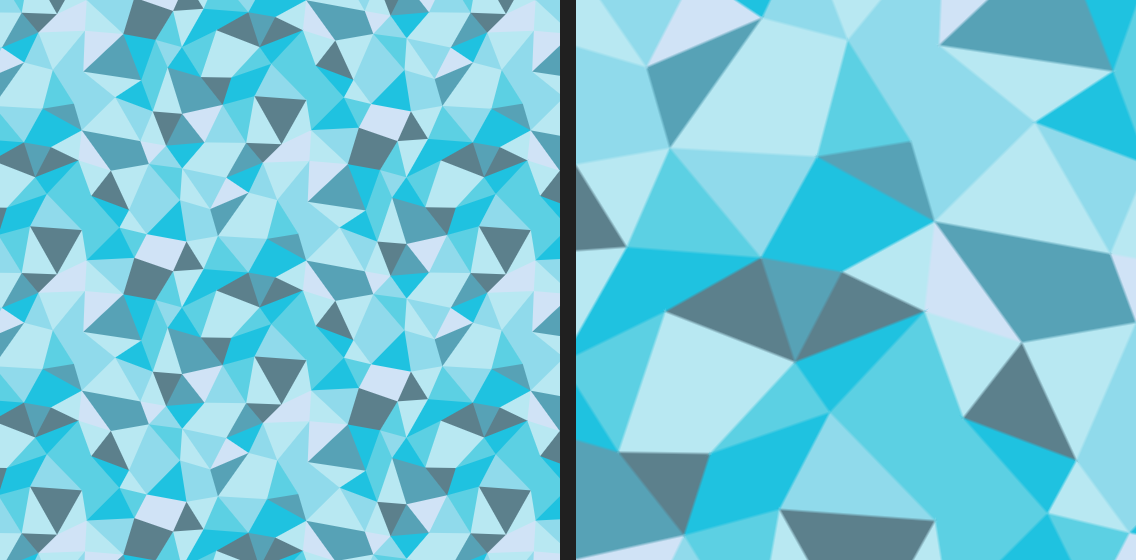
Left: the whole. Right: its middle third, enlarged.
Write a three.js fragment shader that draws this pattern.

```glsl
// Low-poly mosaic of flat cyan, pale, teal and slate triangles.
// A staggered lattice is jittered, each quad is split along its better
// diagonal, and the whole mesh repeats as a half-drop tile.

#define CELL vec2(0.0668, 0.0581)  // lattice spacing in canvas units
#define TILE vec2(6.0, 8.0)        // cells per repeat, columns and rows
#define JITTER 0.64                // vertex displacement range in cells
#define EDGE 0.0018                // width of the smoothed edge
#define SEED 3.7

varying vec2 vUv;

float hash(vec2 p) {
  return fract(sin(dot(p + SEED, vec2(127.1, 311.7))) * 43758.5453);
}

float cross2(vec2 a, vec2 b) {
  return a.x * b.y - a.y * b.x;
}

// Wrap a lattice index into the tile; each next tile drops by half.
vec2 wrapCell(vec2 id) {
  float column = floor((id.x + 0.5) / TILE.x);
  float row = id.y + column * TILE.y * 0.5;
  return vec2(id.x - column * TILE.x, mod(row + 0.5, TILE.y) - 0.5);
}

// Jittered lattice vertex, odd rows shifted by half a cell.
vec2 vertex(vec2 id) {
  vec2 key = floor(wrapCell(id) + 0.5);
  vec2 offset = vec2(hash(key), hash(key + 41.3)) - 0.5;
  float stagger = 0.5 * mod(key.y, 2.0);
  return (id + vec2(stagger, 0.0) + JITTER * offset) * CELL;
}

// Palette laid out along 0..1 by area share.
vec3 palette(float u) {
  if (u < 0.180) return vec3(0.72, 0.91, 0.95);  // pale
  if (u < 0.285) return vec3(0.36, 0.50, 0.55);  // slate
  if (u < 0.495) return vec3(0.565, 0.855, 0.92); // light
  if (u < 0.640) return vec3(0.12, 0.76, 0.88);  // deep cyan
  if (u < 0.740) return vec3(0.815, 0.89, 0.965); // lavender
  if (u < 0.850) return vec3(0.34, 0.635, 0.715); // teal
  return vec3(0.36, 0.815, 0.89);                // mid cyan
}

// Spread the tones evenly down each column; halves use different steps.
vec3 tone(vec2 id, float top) {
  vec2 key = floor(wrapCell(id) + 0.5);
  float stride = mix(3.0, 5.0, top) / TILE.y;
  return palette(fract(hash(vec2(key.x, 17.0 + 9.0 * top)) + key.y * stride));
}

float edgeDistance(vec2 p, vec2 a, vec2 b) {
  return cross2(b - a, p - a) / max(length(b - a), 1e-5);
}

// Smooth coverage of a counter-clockwise triangle.
float coverage(vec2 p, vec2 a, vec2 b, vec2 c) {
  float inside = min(edgeDistance(p, a, b),
                 min(edgeDistance(p, b, c), edgeDistance(p, c, a)));
  return clamp(0.5 + inside / EDGE, 0.0, 1.0);
}

// True if the segment a-c separates b from d.
bool separates(vec2 a, vec2 c, vec2 b, vec2 d) {
  return cross2(c - a, b - a) * cross2(c - a, d - a) < 0.0;
}

void main() {
  vec2 base = floor(vUv / CELL);
  vec3 sum = vec3(0.0);
  float total = 0.0;

  for (int j = -1; j <= 1; j++) {
    for (int i = -1; i <= 1; i++) {
      vec2 id = base + vec2(float(i), float(j));
      vec2 a = vertex(id);
      vec2 b = vertex(id + vec2(1.0, 0.0));
      vec2 c = vertex(id + vec2(1.0, 1.0));
      vec2 d = vertex(id + vec2(0.0, 1.0));

      // Prefer the shorter diagonal that lies inside the quad.
      bool useAC = separates(a, c, b, d) &&
        (!separates(b, d, a, c) || distance(a, c) < distance(b, d));
      float low = useAC ? coverage(vUv, a, b, c) : coverage(vUv, a, b, d);
      float high = useAC ? coverage(vUv, a, c, d) : coverage(vUv, b, c, d);

      sum += low * tone(id, 0.0) + high * tone(id, 1.0);
      total += low + high;
    }
  }
  gl_FragColor = vec4(sum / max(total, 1e-4), 1.0);
}
```
